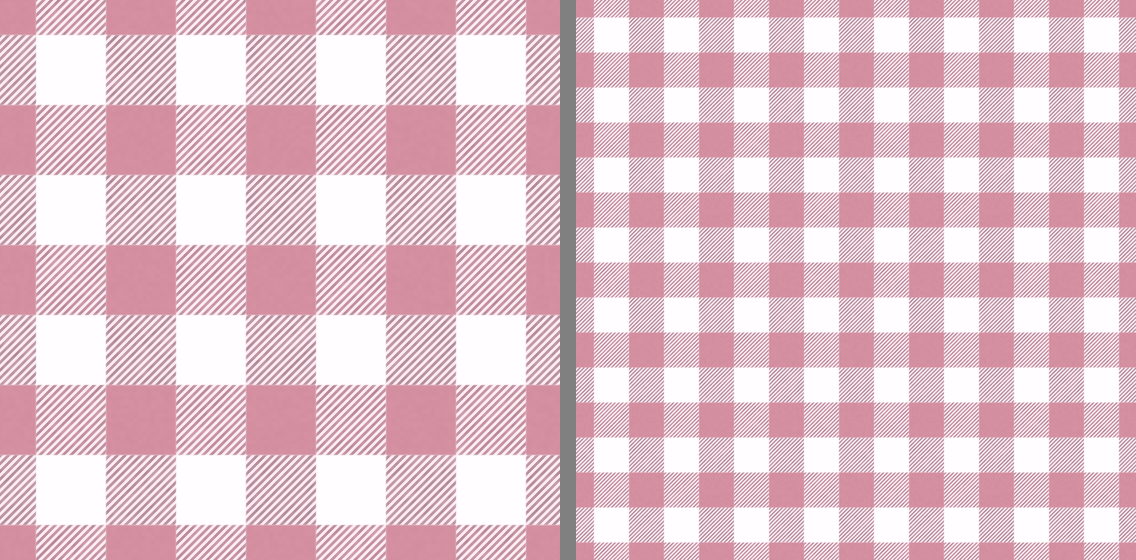
Left, the tile; right, the same tile 2 across and 2 down.
A Shadertoy shader for this pattern:

```glsl
// Pink gingham cloth: four by four repeats of solid, hatched and white squares.
// Two crossing bands choose the square; where only one band lies, fine rising
// diagonal lines fill it. Wrapped noise varies the dye and the thread tone.

float hash(vec2 p) {
    return fract(sin(dot(p, vec2(127.1, 311.7))) * 43758.5453);
}

// Value noise on a grid of n cells that wraps at the canvas edge
float wrapNoise(vec2 uv, float n) {
    vec2 p = uv * n, i = floor(p), f = fract(p);
    f = f * f * (3.0 - 2.0 * f);
    float low = mix(hash(mod(i, n)), hash(mod(i + vec2(1, 0), n)), f.x);
    float high = mix(hash(mod(i + vec2(0, 1), n)), hash(mod(i + 1.0, n)), f.x);
    return mix(low, high, f.y);
}

void mainImage(out vec4 fragColor, in vec2 fragCoord) {
    vec2 uv = fragCoord / iResolution.xy;
    float pixel = 1.0 / min(iResolution.x, iResolution.y);

    // Bands half a repeat wide, centred on the repeat lines
    vec2 cell = (uv - vec2(0.0018, 0.0)) * 4.0;
    vec2 fromBand = abs(fract(cell + 0.5) - 0.5) - 0.25;
    float soft = 4.0 * max(pixel, 0.0012);
    vec2 band = 1.0 - smoothstep(-soft, soft, fromBand);
    float solid = band.x * band.y;
    float hatched = band.x + band.y - 2.0 * solid;

    // Eighteen diagonal lines per repeat, slightly blurred
    float stripe = (cell.x - cell.y) * 18.0;
    float fromLine = abs(fract(stripe) - 0.5);
    float blur = max(0.11, 60.0 * pixel);
    float line = 1.0 - smoothstep(0.25 - blur, 0.25 + blur, fromLine);

    // Thread tone changes from line to line and along each line
    float lineTone = hash(vec2(mod(floor(stripe), 72.0), 5.0));
    float tone = 0.35 * lineTone + 0.65 * wrapNoise(uv, 96.0);
    vec3 thread = mix(vec3(0.67, 0.52, 0.575), vec3(0.79, 0.63, 0.685), tone);
    thread = mix(thread, thread * vec3(1.04, 0.99, 1.0), band.y);
    vec3 hatch = mix(vec3(1.0, 0.93, 0.957), thread, line);

    // Faint mottling in the solid dye
    vec3 dye = vec3(0.83, 0.56, 0.63) + 0.016 * (wrapNoise(uv, 128.0) - 0.5);

    vec3 color = vec3(1.0, 0.992, 1.0);
    color = mix(color, hatch, hatched);
    color = mix(color, dye, solid);
    fragColor = vec4(color, 1.0);
}
```
